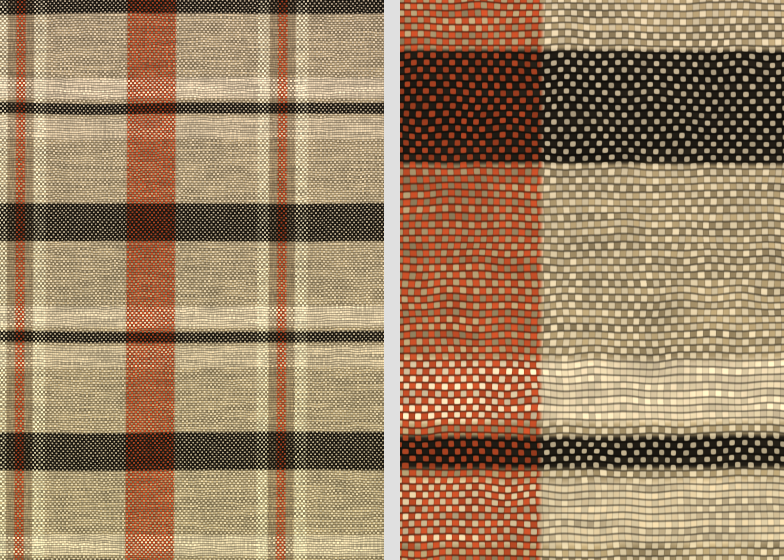
Left, the full canvas; right, a detail of the centre.
Reproduce this texture procedurally as a Shadertoy shader.

```glsl
const float PI = 3.14159265;
const vec2 THREADS = vec2(180.0, 232.0);   // warp and weft threads per canvas
const vec2 REPEATS = vec2(1.467, 2.454);   // plaid repeats per canvas
const vec2 PHASE = vec2(0.069, 0.169);

const vec3 BEIGE_WARP = vec3(0.82, 0.76, 0.63);
const vec3 BEIGE_WEFT = vec3(0.62, 0.55, 0.41);
const vec3 CREAM_WARP = vec3(0.95, 0.91, 0.76);
const vec3 CREAM_WEFT = vec3(0.86, 0.79, 0.66);
const vec3 TAUPE = vec3(0.62, 0.54, 0.42);
const vec3 RUST = vec3(0.72, 0.29, 0.15);
const vec3 BLACK = vec3(0.12, 0.105, 0.08);

float hash(vec2 p) {
    vec3 q = fract(p.xyx * 0.1031);
    q += dot(q, q.yzx + 33.33);
    return fract((q.x + q.y) * q.z);
}

float noise(vec2 p) {
    vec2 i = floor(p), f = fract(p);
    f = f * f * (3.0 - 2.0 * f);
    return mix(mix(hash(i), hash(i + vec2(1, 0)), f.x),
               mix(hash(i + vec2(0, 1)), hash(i + vec2(1, 1)), f.x), f.y);
}

// Soft-edged stripe coverage
float stripe(float t, float center, float halfWidth, float soft) {
    return 1.0 - smoothstep(halfWidth - soft, halfWidth + soft, abs(t - center));
}

vec3 warpColor(float t, float cream, float rust) {
    vec3 c = mix(BEIGE_WARP, TAUPE, stripe(t, 0.149, 0.052, 0.004));
    c = mix(c, CREAM_WARP, cream);
    return mix(c, RUST, rust);
}

vec3 weftColor(float t, float dark) {
    vec3 c = mix(BEIGE_WEFT, CREAM_WEFT, stripe(t, 0.556, 0.045, 0.007));
    c = mix(c, CREAM_WEFT, 0.65 * stripe(t, 0.733, 0.047, 0.007));
    return mix(c, BLACK, dark);
}

// Uneven spinning along one thread
float slub(float thread, float along, float seed, float amount) {
    return 1.0 + amount * (noise(vec2(along, thread + seed)) - 0.5);
}

vec3 cloth(vec2 p) {
    // Slight skew and bowing of the threads
    p.x += 0.006 * p.y;
    p.y += 0.004 * (noise(vec2(p.x * 4.0, p.y * 5.0)) - 0.5);

    vec2 t = fract(p * REPEATS + PHASE);
    float cream = max(stripe(t.x, 0.078, 0.022, 0.004),
                      stripe(t.x, 0.224, 0.024, 0.004));
    float rust = max(stripe(t.x, 0.649, 0.093, 0.004),
                     stripe(t.x, 0.150, 0.018, 0.004));
    float dark = max(stripe(t.y, 0.147, 0.083, 0.005),
                     stripe(t.y, 0.645, 0.024, 0.005));

    // Plain weave: the sign of the checker tells which thread lies on top
    vec2 q = p * THREADS;
    q += 0.5 * vec2(noise(q * 0.22), noise(q * 0.22 + 40.0)) - 0.25;
    vec2 wave = sin(PI * q);
    float across = sign(wave.x) * pow(abs(wave.x), 0.6);
    float checker = across * wave.y;
    float bias = 0.14 * rust + 0.18 * cream - 0.36 * dark;
    float warpOnTop = smoothstep(-0.3, 0.3, checker + bias);

    vec3 warp = warpColor(t.x, cream, rust) * (1.0 - 0.2 * dark);
    warp *= slub(floor(q.x), q.y * 0.3, 7.0, 0.2);
    vec3 weft = weftColor(t.y, dark) * slub(floor(q.y), q.x * 0.1, 91.0, 0.4);

    // Deep gaps between rows, shallow ones between columns
    float rowShade = mix(0.60, 1.06, smoothstep(0.0, 0.75, abs(wave.y)));
    float columnShade = mix(0.88, 1.02, smoothstep(0.0, 0.5, abs(wave.x)));
    return mix(weft, warp, warpOnTop) * rowShade * columnShade;
}

void mainImage(out vec4 fragColor, in vec2 fragCoord) {
    // Average four samples per pixel
    vec3 color = vec3(0.0);
    for (int i = 0; i < 4; i++) {
        vec2 offset = vec2(i % 2, i / 2) * 0.5 - 0.25;
        vec2 p = (fragCoord + offset) / iResolution.xy;
        color += 0.25 * cloth(vec2(p.x, 1.0 - p.y));
    }

    // Uneven dye: cooler above, yellower below
    vec2 uv = fragCoord / iResolution.xy;
    color *= mix(vec3(1.0, 1.0, 0.94), vec3(1.0, 0.97, 0.99), uv.y);
    color *= 0.98 + 0.04 * noise(uv * vec2(5.0, 9.0));
    fragColor = vec4(clamp(color, 0.0, 1.0), 1.0);
}
```
